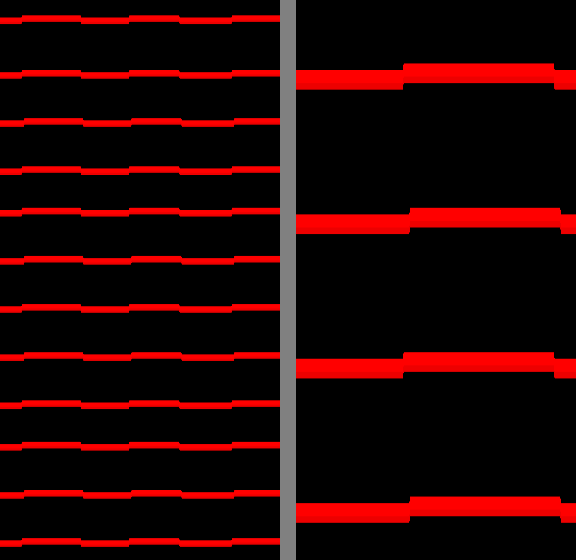
Left: the whole. Right: its middle third, enlarged.
A Shadertoy shader for this pattern:

```glsl
const vec2  GRID = vec2(128.0, 256.0);   // canvas size in cells
const int   LINES = 12;
const float FIRST_TOP = 7.0;             // cells from the top edge
const float SPACING = 22.0;
const float SPACING_JITTER = 3.0;
const float THICKNESS = 3.0;
const float SHADE_HEIGHT = 1.0;          // darker strip under each line
const float STEP_HEIGHT = 1.0;
const float ROW_SHIFT = 1.0;
const float STEPS[5] = float[5](10.0, 37.0, 59.0, 82.0, 106.0);
const vec3  BACKGROUND = vec3(0.0);
const vec3  LINE_COLOR = vec3(1.0, 0.0, 0.0);
const vec3  SHADE_COLOR = vec3(0.93, 0.0, 0.0);

// Coverage of the half-line beyond an edge, softened over one pixel
float edgeCoverage(float distanceInside, float pixel) {
    return clamp(distanceInside / pixel + 0.5, 0.0, 1.0);
}

// 1 on raised segments, 0 on lowered ones
float raisedSegment(float x, float pixel) {
    float raised = 0.0;
    float direction = 1.0;
    for (int i = 0; i < 5; i++) {
        raised += direction * edgeCoverage(x - STEPS[i], pixel);
        direction = -direction;
    }
    return raised;
}

// Top of a line, with the uneven gaps near both ends
float lineTop(int row) {
    float jitter = 0.0;
    if (row >= 1 && row <= 3) jitter = SPACING_JITTER;
    if (row >= 9) jitter = -SPACING_JITTER;
    return FIRST_TOP + SPACING * float(row) + jitter;
}

// Some rows have their steps moved sideways
float rowShift(int row) {
    int phase = row % 5;
    return row > 0 && (phase == 0 || phase == 2) ? ROW_SHIFT : 0.0;
}

void mainImage(out vec4 fragColor, in vec2 fragCoord) {
    vec2 pixel = GRID / iResolution.xy;
    vec2 cell = fragCoord * pixel;
    cell.y = GRID.y - cell.y;

    vec3 color = BACKGROUND;
    for (int row = 0; row < LINES; row++) {
        float raised = raisedSegment(cell.x - rowShift(row), pixel.x);
        float depth = cell.y - lineTop(row) - STEP_HEIGHT * (1.0 - raised);

        // Line body and its lower strip
        float body = edgeCoverage(depth, pixel.y)
                   * edgeCoverage(THICKNESS - depth, pixel.y);
        float shade = edgeCoverage(depth - THICKNESS + SHADE_HEIGHT, pixel.y);
        color = mix(color, mix(LINE_COLOR, SHADE_COLOR, shade), body);
    }
    fragColor = vec4(color, 1.0);
}
```
